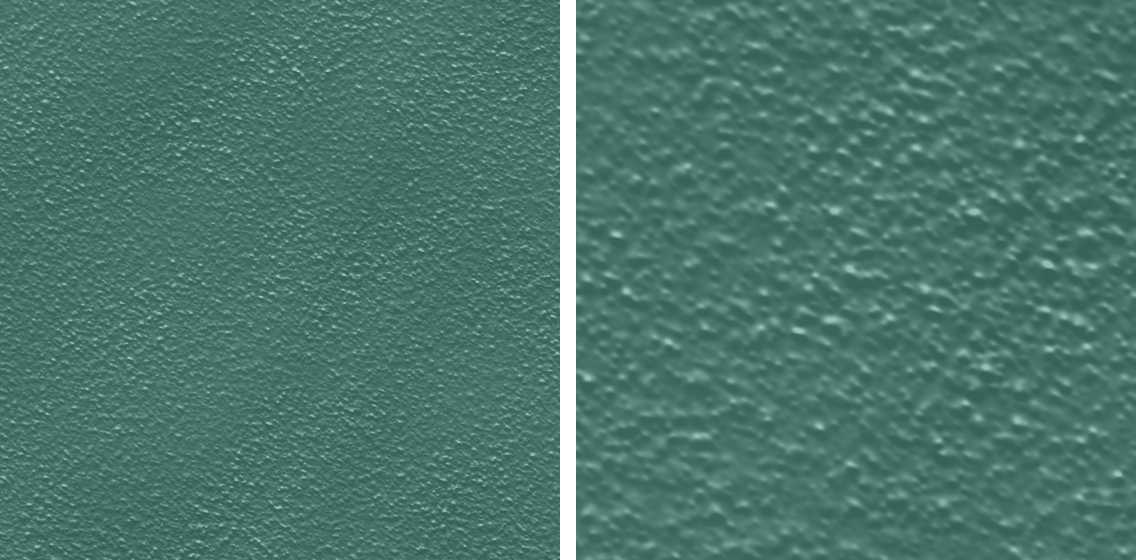
Left: the whole. Right: its middle third, enlarged.
Give the GLSL for this texture, as a WebGL 1 fragment shader.

```glsl
precision highp float;
// Green embossed leather-like surface: fine slanted grains lit from above.
uniform vec2 u_resolution;

const vec3 BASE_COLOR = vec3(0.268, 0.448, 0.407);
const float CONTRAST = 0.055;        // linear light and shadow
const float GLINT = 0.013;           // extra brightness on steep lit sides
const float LUMP_CELLS = 58.0;       // grains across the canvas
const float COARSE_CELLS = 106.0;
const float FINE_CELLS = 172.0;
const float LUMP_WEIGHT = 0.28;
const float COARSE_WEIGHT = 0.76;
const float FINE_WEIGHT = 0.60;
const float GRAIN_SHARPNESS = 6.0;
const float GRAIN_STRETCH = 1.25;    // length of a grain over its width
const vec2 GRAIN_AXIS = vec2(0.707, -0.707);
const vec2 LIGHT = vec2(-0.69, 0.724); // along and across the grain
const float TONE_DRIFT = 0.017;

vec3 hash3(vec2 cell) {
  vec3 p = fract(cell.xyx * vec3(0.1031, 0.1030, 0.0973));
  p += dot(p, p.yxz + 33.33);
  return fract((p.xxy + p.yzz) * p.zyx);
}

// Slope toward the light, summed over soft bumps in neighbouring cells.
float grainShade(vec2 p) {
  vec2 cell = floor(p);
  vec2 local = p - cell;
  float shade = 0.0;
  for (int y = -1; y <= 1; y++) {
    for (int x = -1; x <= 1; x++) {
      vec2 offset = vec2(float(x), float(y));
      vec3 random = hash3(cell + offset + 300.0);
      vec2 d = local - offset - random.xy;
      float bumpHeight = 0.3 + 1.2 * random.z * random.z;
      float falloff = exp(-GRAIN_SHARPNESS * dot(d, d));
      shade += 2.0 * GRAIN_SHARPNESS * bumpHeight * dot(d, LIGHT) * falloff;
    }
  }
  return shade;
}

// Broad layered sines, roughly -1 to 1.
float broadWaves(vec2 p) {
  float waves = sin(p.y * 17.0 + 1.6 * sin(p.x * 7.0));
  waves += 0.8 * sin(p.x * 15.0 + 2.0 * sin(p.y * 9.0 + 1.0));
  waves += 0.7 * sin(p.x * 31.0 - p.y * 26.0 + 2.0 * sin(p.x * 13.0));
  return waves / 2.5;
}

void main() {
  vec2 uv = gl_FragCoord.xy / min(u_resolution.x, u_resolution.y);

  // Grain space: x runs along the grains, y across them.
  vec2 across = vec2(-GRAIN_AXIS.y, GRAIN_AXIS.x);
  vec2 grain = vec2(dot(uv, GRAIN_AXIS) / GRAIN_STRETCH, dot(uv, across));

  // Three grain sizes, with smoother and rougher patches.
  float shade = LUMP_WEIGHT * grainShade(grain * LUMP_CELLS + 37.7);
  shade += COARSE_WEIGHT * grainShade(grain * COARSE_CELLS);
  shade += FINE_WEIGHT * grainShade(grain * FINE_CELLS + 71.3);
  shade *= 1.0 + 0.32 * broadWaves(uv);
  shade = clamp(shade, -2.0, 3.2);

  float tone = CONTRAST * shade + GLINT * shade * shade;
  tone += TONE_DRIFT * broadWaves(uv * 0.6 + 4.0);
  gl_FragColor = vec4(BASE_COLOR + tone, 1.0);
}
```
